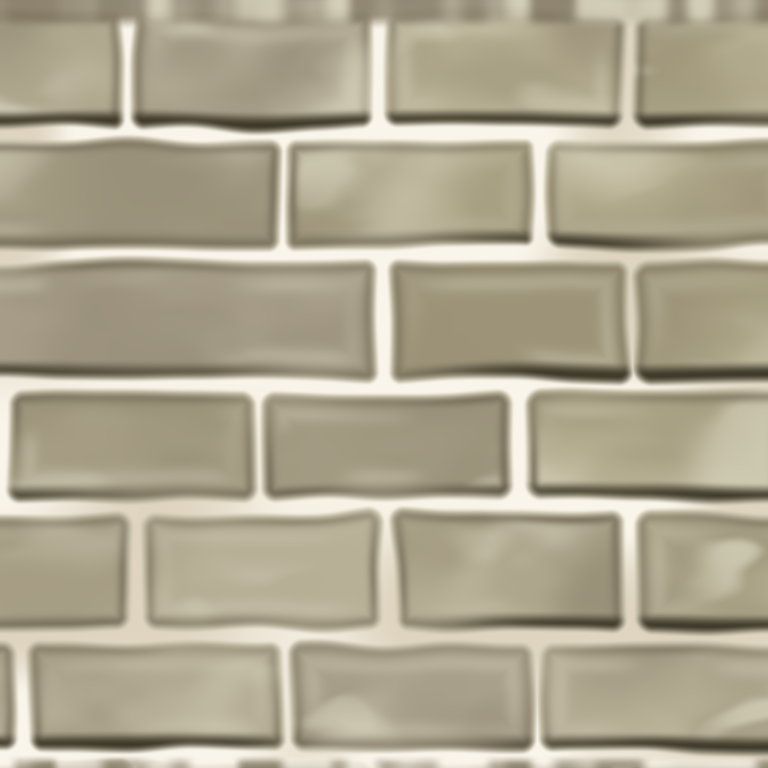
Write a Shadertoy shader that draws this texture.

```glsl
// Weathered olive-grey brick wall in running bond with soft cream mortar.
#define ROW_PITCH 0.1632
#define ROW_START 0.0143
#define ODD_ROW_DROP 0.007
#define JOINT_WIDTH 0.021
#define SOFTNESS 0.0075
#define FUSED_ROWS vec2(3.0, 4.0)
#define MORTAR vec3(0.98, 0.96, 0.92)
#define GLOSS vec3(0.82, 0.80, 0.71)
#define PALE vec3(0.71, 0.68, 0.58)
#define BODY vec3(0.635, 0.605, 0.505)
#define SHADE vec3(0.52, 0.48, 0.40)
#define DARK vec3(0.23, 0.21, 0.15)

float hash(vec2 p) {
    vec3 q = fract(p.xyx * 0.1031 + 0.137);
    q += dot(q, q.yzx + 33.33);
    return fract((q.x + q.y) * q.z);
}

float noise(vec2 p) {
    vec2 i = floor(p), f = fract(p);
    f = f * f * (3.0 - 2.0 * f);
    return mix(mix(hash(i), hash(i + vec2(1, 0)), f.x),
               mix(hash(i + vec2(0, 1)), hash(i + vec2(1, 1)), f.x), f.y);
}

float fbm(vec2 p) {
    return 0.62 * noise(p) + 0.26 * noise(p * 2.03 + 17.1) + 0.12 * noise(p * 4.1 + 39.7);
}

// Lower edge of a course; odd courses are a little taller.
float rowY(float row) {
    return ROW_START + row * ROW_PITCH - ODD_ROW_DROP * mod(row, 2.0);
}

// Alternate courses differ in shift and brick length.
float rowPitch(float row) { return mix(0.342, 0.325, mod(row, 2.0)); }

float rowShift(float row) {
    float sway = 0.012 * cos(1.5708 * row) * (1.0 - mod(row, 2.0));
    return mix(0.011, 0.17, mod(row, 2.0)) + sway;
}

float jointX(float index, float row) {
    float jitter = 0.02 * (hash(vec2(index, row) + 7.0) - 0.5);
    return rowShift(row) + index * rowPitch(row) + jitter;
}

float jointHalfWidth(float index, float row) {
    return JOINT_WIDTH * mix(0.25, 0.55, hash(vec2(index, row) + 41.0));
}

bool isFused(float index, float row) {
    return index == 0.0 && any(equal(vec2(row), FUSED_ROWS));
}

float roundedBox(vec2 p, vec2 halfSize, float radius) {
    vec2 q = abs(p) - halfSize + radius;
    return length(max(q, 0.0)) + min(max(q.x, q.y), 0.0) - radius;
}

void mainImage(out vec4 fragColor, in vec2 fragCoord) {
    vec2 uv = fragCoord / iResolution.xy;

    // Gentle waviness of the courses
    vec2 p = uv + 0.008 * (vec2(noise(uv * 6.0 + 3.0), noise(uv * 6.0 + 50.0)) - 0.5);

    // Brick cell between its course lines and its two joints
    float row = floor((p.y - ROW_START) / ROW_PITCH);
    if (p.y >= rowY(row + 1.0)) row += 1.0;
    float left = floor((p.x - rowShift(row)) / rowPitch(row));
    if (p.x < jointX(left, row)) left -= 1.0;
    else if (p.x >= jointX(left + 1.0, row)) left += 1.0;
    float right = left + 1.0;
    if (isFused(left, row)) left -= 1.0;
    if (isFused(right, row)) right += 1.0;
    vec2 id = vec2(left, row);

    // Distance to the worn brick outline
    vec2 low = vec2(jointX(left, row) + jointHalfWidth(left, row), rowY(row) + 0.5 * JOINT_WIDTH);
    vec2 high = vec2(jointX(right, row) - jointHalfWidth(right, row), rowY(row + 1.0) - 0.5 * JOINT_WIDTH);
    vec2 local = p - 0.5 * (low + high);
    float d = roundedBox(local, 0.5 * (high - low), mix(0.006, 0.02, hash(id + 5.0)));
    d += 0.008 * (noise(uv * 12.0) - 0.5);

    // Face: broad mottling and a slight tint for each brick
    vec2 grain = uv * vec2(5.0, 9.0) + 19.0 * hash(id);
    float mottle = fbm(grain);
    vec3 face = mix(BODY, PALE, smoothstep(0.3, 0.75, mottle + 0.3 * (hash(id + 11.0) - 0.5)));
    face += mix(vec3(0.0, 0.0, -0.015), vec3(0.006, 0.0, 0.025), hash(id + 23.0));
    face = mix(face, SHADE, 0.4 * smoothstep(0.5, 0.85, noise(uv * 5.0 + 71.0)));
    face *= 1.0 + 0.1 * (noise(uv * 3.0 + 5.0) - 0.5);

    // Soft pale smears, fuller towards the top of the wall
    vec2 sweep = vec2(uv.x * 9.0 + uv.y * 5.0, uv.y * 17.0 - uv.x * 6.0) + 3.0 * mottle;
    float smear = smoothstep(0.4, 0.9, noise(sweep + 19.0 * hash(id + 3.0)));
    smear *= smoothstep(0.35, 0.75, noise(uv * 6.0 + 31.0) + 0.25 * smoothstep(0.75, 0.95, uv.y));
    face = mix(face, GLOSS, 0.85 * smear);

    // Edges: patchy gleam and outline, broad broken shadow below
    float wear = noise(uv * 8.0 + 90.0);
    float gleam = exp(-pow((d + 0.026) / 0.012, 2.0));
    float outline = exp(-pow((d + 0.007) / 0.007, 2.0));
    float under = 1.0 - smoothstep(0.004, 0.024, p.y - low.y);
    float breaks = smoothstep(0.2, 0.7, noise(uv * vec2(4.0, 6.2) + 13.0));
    face = mix(face, GLOSS, 0.35 * gleam * smoothstep(0.4, 0.8, 1.0 - wear));
    face = mix(face, mix(SHADE, DARK, 0.2), outline * mix(0.05, 0.85, wear));
    face = mix(face, DARK, under * mix(0.1, 0.95, breaks));

    // Mortar, duller beside the bricks and in stained stretches
    float stain = smoothstep(0.45, 0.85, noise(uv * 5.0 + 60.0));
    vec3 mortar = mix(MORTAR, vec3(0.87, 0.83, 0.75), stain);
    mortar = mix(GLOSS, mortar, smoothstep(-0.003, 0.006, d));
    vec3 color = mix(face, mortar, smoothstep(-SOFTNESS, SOFTNESS, d));

    // Upright streaks along the top and bottom borders
    float streak = smoothstep(0.1, 0.85, noise(uv * vec2(34.0, 9.0)));
    float topFray = 0.9 * smoothstep(0.96, 0.982, uv.y);
    float bottomFray = 0.7 * (1.0 - smoothstep(0.004, 0.018, uv.y));
    color = mix(color, mix(SHADE, GLOSS, streak), topFray);
    color = mix(color, mix(SHADE, MORTAR, streak), bottomFray);

    fragColor = vec4(color, 1.0);
}
```
